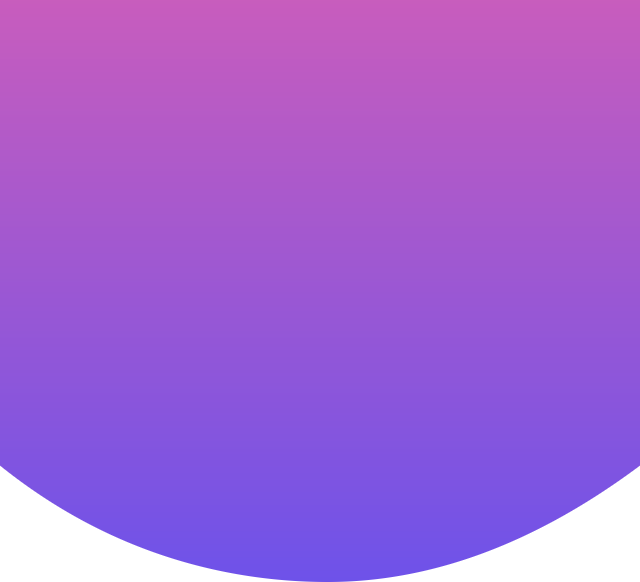
Write a Shadertoy shader that draws this background.

```glsl
#define TOP_COLOR vec3(0.783, 0.363, 0.742)
#define BOTTOM_COLOR vec3(0.430, 0.322, 0.915)
#define PAPER_COLOR vec3(1.0)
#define LOWEST_X 0.512
#define EDGE_RISE 0.2
#define LEFT_ROUNDNESS 0.13

// Height of the curved lower edge, rounder on its left half
float bowlEdge(float x) {
    float side = x - LOWEST_X;
    float t = side < 0.0 ? side / LOWEST_X : side / (1.0 - LOWEST_X);
    float t2 = t * t;
    float roundness = side < 0.0 ? LEFT_ROUNDNESS : 0.0;
    return EDGE_RISE * mix(t2, t2 * t2, roundness);
}

void mainImage(out vec4 fragColor, in vec2 fragCoord) {
    vec2 uv = fragCoord / iResolution.xy;

    // Vertical gradient
    vec3 bowlColor = mix(BOTTOM_COLOR, TOP_COLOR, uv.y);

    // Coverage smoothed over one pixel across the edge
    float height = uv.y - bowlEdge(uv.x);
    float pixel = length(vec2(dFdx(height), dFdy(height)));
    float coverage = clamp(0.5 + height / pixel, 0.0, 1.0);

    fragColor = vec4(mix(PAPER_COLOR, bowlColor, coverage), 1.0);
}
```
